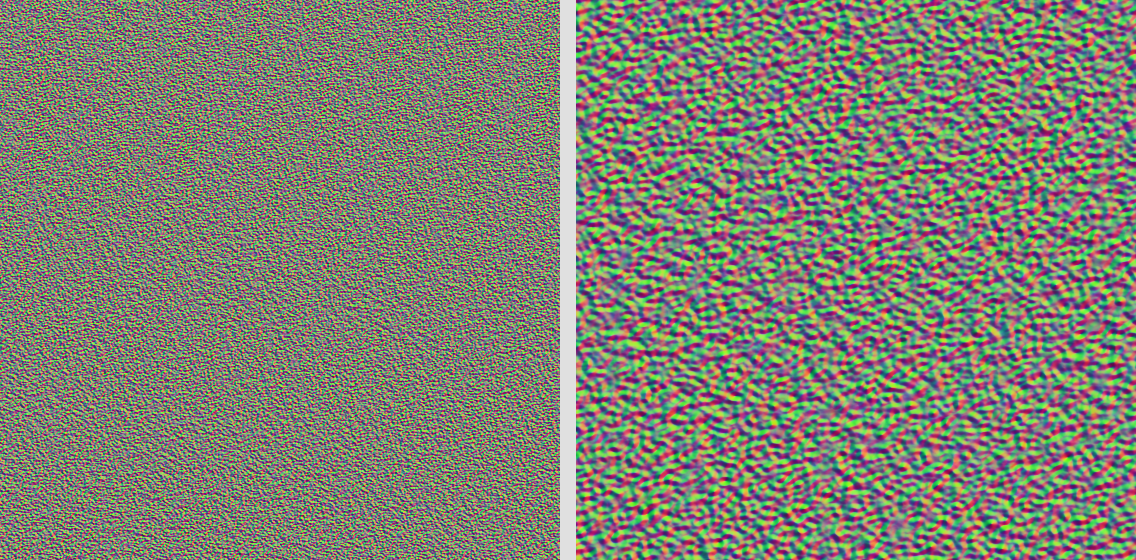
Left, the full canvas; right, a detail of the centre.
A Shadertoy shader for this texture map:

```glsl
// Normal map of a fine, rough, slightly slanted grain.
// Scattered soft bumps and dents add up to a relief; their summed slopes give
// a unit normal, stored as red and green with a muted, tinted blue.

#define GRAIN vec2(240.0, 305.0) // cells per canvas, along and across the grain
#define SLANT 0.36               // grain direction in radians
#define BUMPS 2                  // bumps in each cell
#define RELIEF 0.8               // steepness of the relief
#define BLUE_MEAN 0.434          // average blue
#define BLUE_FACING 0.36         // blue gained on flat parts
#define BLUE_TILT vec2(0.10, 0.14) // blue lost toward red and green slopes
#define BLUE_NOISE 0.08          // independent blue variation

float hash(vec2 p) {
    return fract(sin(dot(p, vec2(127.1, 311.7))) * 43758.5453);
}

// Sum of round bumps at random points: slope in xy, random tint in z
vec3 bumps(vec2 q) {
    vec2 base = floor(q);
    vec3 sum = vec3(0.0);
    for (int y = -1; y <= 1; y++)
    for (int x = -1; x <= 1; x++)
    for (int i = 0; i < BUMPS; i++) {
        vec2 cell = base + vec2(x, y);
        vec2 seed = cell + 0.37 * float(i);
        vec2 center = cell + vec2(hash(seed + 11.3), hash(seed + 47.9));
        vec2 d = q - center;
        float falloff = max(1.0 - dot(d, d), 0.0);
        float rise = 2.0 * hash(seed + 83.1) - 1.0;
        float tint = 2.0 * hash(seed + 29.6) - 1.0;
        // Height falloff^3, differentiated by hand
        sum.xy -= 6.0 * rise * falloff * falloff * d;
        sum.z += tint * falloff * falloff * falloff;
    }
    return sum;
}

void mainImage(out vec4 fragColor, in vec2 fragCoord) {
    vec2 p = fragCoord / iResolution.y;

    // Turn and stretch the canvas along the grain
    float c = cos(SLANT), s = sin(SLANT);
    mat2 turn = mat2(c, -s, s, c);
    vec3 relief = bumps(turn * p * GRAIN);

    // Bring the slope back to canvas axes
    vec2 slope = RELIEF * (transpose(turn) * (relief.xy * GRAIN / GRAIN.y));
    vec3 normal = normalize(vec3(-slope, 1.0));

    // Pack the tilt into red and green, and the facing into blue
    vec2 tilt = 0.5 * normal.xy;
    float blue = BLUE_MEAN + BLUE_FACING * (normal.z - 0.71)
               - dot(BLUE_TILT, tilt) + BLUE_NOISE * relief.z;

    fragColor = vec4(clamp(vec3(0.5 + tilt, blue), 0.0, 1.0), 1.0);
}
```
